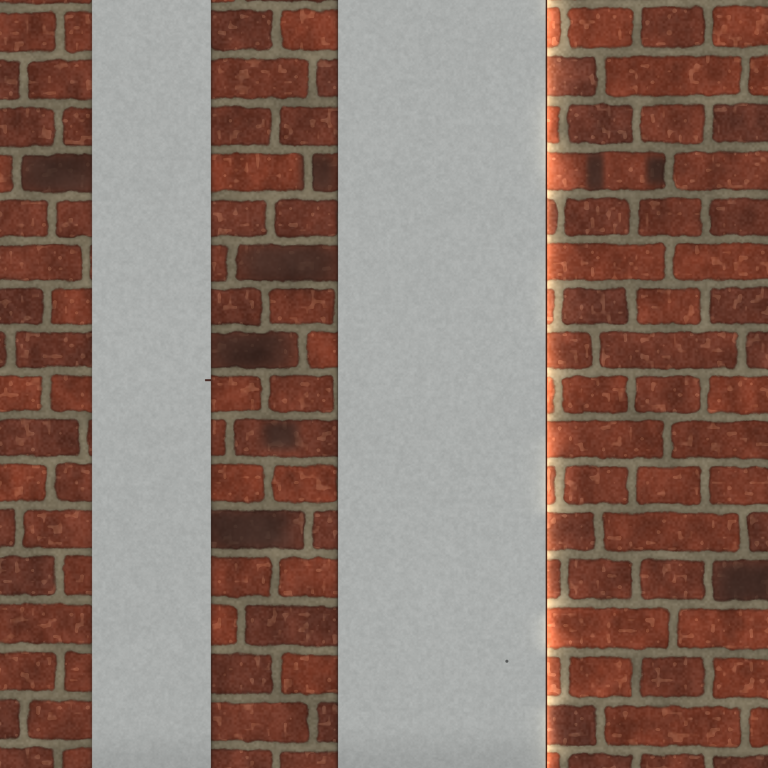
Reproduce this texture procedurally as a WebGL 2 fragment shader.

```glsl
#version 300 es
precision highp float;
// Weathered brick wall crossed by two plaster bands, with warm light raking the right edge.
uniform vec2 u_resolution;
out vec4 fragColor;

float hash(vec2 p) {
    vec3 q = fract(p.xyx * 0.1031);
    q += dot(q, q.yzx + 33.33);
    return fract((q.x + q.y) * q.z);
}

float noise(vec2 p) {
    vec2 i = floor(p), f = fract(p);
    f = f * f * (3.0 - 2.0 * f);
    return mix(mix(hash(i), hash(i + vec2(1, 0)), f.x),
               mix(hash(i + vec2(0, 1)), hash(i + vec2(1, 1)), f.x), f.y);
}

float fbm(vec2 p) {
    float sum = 0.0, amp = 0.53;
    for (int k = 0; k < 4; k++) {
        sum += amp * noise(p);
        p = p * 2.03 + 17.3;
        amp *= 0.5;
    }
    return sum;
}

float roundBox(vec2 p, vec2 halfSize, float radius) {
    vec2 d = abs(p) - halfSize + radius;
    return length(max(d, 0.0)) + min(max(d.x, d.y), 0.0) - radius;
}

float band(float x, float left, float right, float soft) {
    return smoothstep(left - soft, left + soft, x) * (1.0 - smoothstep(right - soft, right + soft, x));
}

// Dark firing marks: centre and radius, with y measured down from the top
const vec4 SOOT[9] = vec4[9](
    vec4(0.378, 0.344, 0.075, 0.03), vec4(0.325, 0.457, 0.060, 0.03),
    vec4(0.325, 0.690, 0.060, 0.03), vec4(0.972, 0.758, 0.045, 0.03),
    vec4(0.075, 0.225, 0.060, 0.03), vec4(0.775, 0.224, 0.012, 0.03),
    vec4(0.365, 0.567, 0.025, 0.02), vec4(0.415, 0.225, 0.025, 0.03),
    vec4(0.855, 0.222, 0.014, 0.02));

vec3 brickWall(vec2 p, float soft) {
    // Ragged outlines and a slight fan in the courses
    vec2 w = p + (vec2(fbm(p * 65.0), fbm(p * 65.0 + 40.0)) - 0.5) * 0.007;
    w.y = 0.43 + (w.y - 0.43) * (1.0 + 0.018 * (1.0 - w.x / 0.885));
    float t = (w.y - 0.0326) / 0.0605;
    t -= 0.02 + 0.118 * sin(0.449 * (t + 0.4));
    float row = floor(t + 0.5);

    // Alternating header and stretcher courses, repeating every 14 rows
    float cycle = mod(row - 4.0, 14.0) + 4.0;
    bool header = mod(cycle, 2.0) < 0.5;
    float width = header ? 0.0945 : 0.189;
    float start = header ? 0.069 : 0.0221;
    if (mod(cycle, 4.0) == 1.0 && !(cycle == 17.0 && p.x < 0.45)) start += 0.0945;
    start += cos(0.449 * row) * mix(0.010, 0.002, p.x) + (hash(vec2(cycle, 3.0)) - 0.5) * 0.004;
    float s = (w.x - start) / width;
    vec2 id = vec2(floor(s), cycle);
    vec2 local = vec2((fract(s) - 0.5) * width, (t - row) * 0.0605);
    float d = roundBox(local, vec2(width * 0.5 - 0.0058, 0.0245), 0.006);

    // Mortar
    float grain = noise(p * 310.0) - 0.5;
    float stain = fbm(p * 24.0);
    vec3 mortar = vec3(0.48, 0.44, 0.36) * (0.83 + 0.3 * stain) + grain * 0.06;
    mortar *= 1.0 - 0.22 * exp(-max(d, 0.0) / 0.002);

    // Fired clay
    float tone = hash(id + 7.0);
    vec3 clay = mix(vec3(0.35, 0.20, 0.16), vec3(0.50, 0.24, 0.165), 0.2 + 0.7 * tone);
    clay *= 0.72 + 0.5 * fbm(p * vec2(42.0, 32.0) + id * 5.0);
    clay += grain * 0.06 + vec3(0.10, 0.09, 0.07) * smoothstep(0.72, 0.9, noise(p * 140.0));
    float soot = 0.0;
    for (int k = 0; k < 9; k++) {
        vec2 r = (p - SOOT[k].xy) / SOOT[k].zw;
        soot = max(soot, exp(-dot(r * r, r * r)));
    }
    clay = mix(clay, vec3(0.21, 0.16, 0.14) * (0.6 + 0.8 * stain), soot * 0.75);
    clay *= 1.0 - 0.2 * smoothstep(-0.004, 0.0, d);
    return mix(clay, mortar, smoothstep(-soft, soft, d));
}

void main() {
    vec2 p = gl_FragCoord.xy / u_resolution;
    p.y = 1.0 - p.y;
    float soft = 0.8 / min(u_resolution.x, u_resolution.y);
    vec3 color = brickWall(p, soft + 0.0007);

    // Sunlight spilling over the first bricks on the right
    float edge = p.x - 0.7122;
    float reach = 0.007 + 0.017 * noise(vec2(p.y * 42.0, 2.0));
    float sun = step(0.0, edge) * exp(-max(edge, 0.0) / reach);
    color = color * (1.0 + 0.8 * sun) + vec3(0.36, 0.23, 0.13) * sun * sun;

    // Plaster with fine grain, darker toward the foot
    float plasterGrain = (fbm(p * 170.0) - 0.5) * 0.06 + (noise(p * 390.0) - 0.5) * 0.025;
    vec3 plaster = vec3(0.665, 0.675, 0.667) + plasterGrain + 0.02 * (fbm(p * 5.0) - 0.5);
    plaster *= 1.0 - 0.08 * smoothstep(0.94, 1.0, p.y);
    float spill = exp(min(edge, 0.0) / 0.009) * smoothstep(0.35, 0.8, noise(vec2(p.y * 17.0, 9.0)));
    plaster += vec3(0.17, 0.15, 0.11) * spill;
    plaster *= 1.0 - 0.5 * (1.0 - smoothstep(0.0008, 0.003, length(p - vec2(0.660, 0.861))));

    // Bands, with thin shadow lines where they meet the brick
    float leftBand = band(p.x, 0.1198, 0.2747, soft);
    float rightBand = band(p.x, 0.4401, 0.7105, soft);
    color *= 1.0 - 0.45 * exp(-abs(p.x - 0.2747) / 0.002);
    color *= 1.0 - 0.55 * exp(-abs(p.x - 0.4401) / 0.002);
    color *= 1.0 - 0.3 * exp(-abs(p.x - 0.1198) / 0.002);
    color = mix(color, vec3(0.25, 0.13, 0.09), band(p.x, 0.7100, 0.7125, soft) * 0.85);
    color = mix(color, plaster, max(leftBand, rightBand));
    float chip = roundBox(p - vec2(0.271, 0.495), vec2(0.004, 0.0013), 0.001);
    color = mix(color, vec3(0.27, 0.16, 0.14), 1.0 - smoothstep(-soft, soft, chip));
    fragColor = vec4(clamp(color, 0.0, 1.0), 1.0);
}
```
